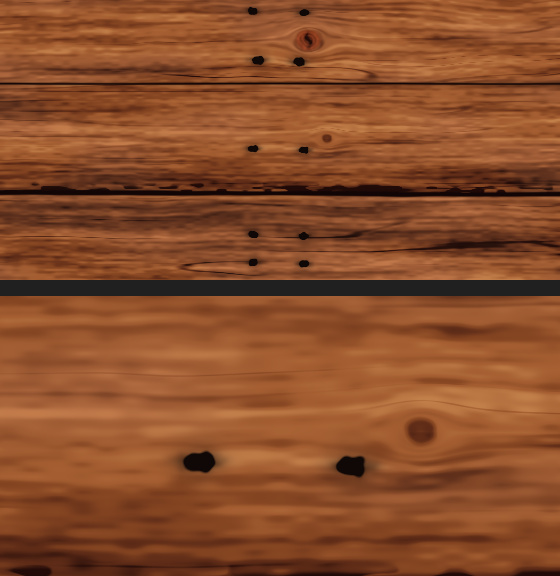
Top, the full canvas; bottom, a detail of the centre.
A WebGL 2 fragment shader for this texture:

```glsl
#version 300 es
precision highp float;
// Three weathered horizontal planks with dark gaps, paired nail holes and two knots.
// Stretched value noise makes the grain; a flow field bends it around each knot,
// and the resulting tone is coloured by a ramp of browns.
uniform vec2 u_resolution;
out vec4 outColor;

float hash(vec2 p) {
  vec3 q = fract(vec3(p.xyx) * 0.1031);
  q += dot(q, q.yzx + 33.33);
  return fract((q.x + q.y) * q.z);
}

float noise(vec2 p) {
  vec2 i = floor(p), f = fract(p);
  f = f * f * (3.0 - 2.0 * f);
  return mix(mix(hash(i), hash(i + vec2(1, 0)), f.x),
             mix(hash(i + vec2(0, 1)), hash(i + vec2(1, 1)), f.x), f.y);
}

// Displaces the grain height so that fibres part around a knot
float flowAround(vec2 d, float radius) {
  float r2 = radius * radius;
  return -d.y * r2 / (dot(d, d) + 0.4 * r2) * exp(-dot(d, d) / (r2 * 18.0));
}

// Thin, broken dark lines along the grain
float cracks(vec2 g, float rows) {
  float ridge = 1.0 - abs(2.0 * noise(vec2(g.x * 1.5, g.y * rows)) - 1.0);
  return smoothstep(0.86, 1.0, ridge) * smoothstep(0.42, 0.75, noise(g * vec2(2.3, 19.0) + 40.0));
}

vec3 woodRamp(float t) {
  vec3 c = mix(vec3(0.13, 0.04, 0.03), vec3(0.37, 0.17, 0.09), smoothstep(0.0, 0.26, t));
  c = mix(c, vec3(0.52, 0.27, 0.13), smoothstep(0.24, 0.46, t));
  c = mix(c, vec3(0.64, 0.365, 0.19), smoothstep(0.44, 0.66, t));
  return mix(c, vec3(0.76, 0.50, 0.29), smoothstep(0.64, 0.95, t));
}

// Dark hole with a ragged rim and a stain drawn out along the grain
float nailHole(vec2 d, float size, float seed) {
  d += 0.006 * (vec2(noise(d * 70.0 + seed), noise(d * 90.0 + seed + 9.0)) - 0.5);
  float hole = 1.0 - smoothstep(0.75, 1.15, length(d / vec2(1.25, 0.95)) / size);
  float streak = exp(-pow(d.x / (size * 1.9), 2.0) - pow(d.y / (size * 0.6), 2.0));
  float halo = exp(-dot(d, d) / (size * size * 4.0));
  return clamp(hole + 0.65 * streak + 0.22 * halo, 0.0, 1.0);
}

void main() {
  vec2 p = gl_FragCoord.xy / u_resolution.y;
  p.x += 1.0 - 0.5 * u_resolution.x / u_resolution.y;
  float pixel = 1.0 / u_resolution.y;

  // Plank edges and masks
  float upperGap = p.y - 0.701 - 0.003 * (noise(vec2(p.x * 5.0, 3.0)) - 0.5);
  float lowerGap = p.y - 0.309 + 0.003 * (p.x - 1.0) - 0.005 * (noise(vec2(p.x * 9.0, 7.0)) - 0.5);
  float top = step(0.0, upperGap);
  float bottom = 1.0 - step(0.0, lowerGap);
  float middle = 1.0 - top - bottom;

  // Grain coordinates, bent by slow waves and by the knots
  vec2 bigKnot = p - vec2(1.102, 0.857), smallKnot = p - vec2(1.167, 0.505);
  vec2 g = p + vec2(17.0 * top + 31.0 * bottom, 0.0);
  g.y += (0.018 + 0.028 * top) * (noise(g * vec2(2.6, 4.0)) - 0.5);
  g.y += 0.006 * (noise(g * vec2(9.0, 14.0)) - 0.5);
  g.y += top * flowAround(bigKnot * vec2(0.7, 1.0), 0.065);
  g.y += middle * flowAround(smallKnot * vec2(0.7, 1.0), 0.026);

  // Base tone of each plank, then layers of grain from broad to fine
  float middleTone = 0.52 + 0.16 * exp(-pow((p.y - 0.52) / 0.07, 2.0))
                   - 0.17 * (1.0 - smoothstep(0.32, 0.45, p.y));
  float bottomTone = mix(0.57, 0.41, smoothstep(0.03, 0.22, p.y));
  float tone = 0.61 * top + middleTone * middle + bottomTone * bottom;
  tone += 0.28 * (noise(g * vec2(1.2, 13.0)) - 0.5);
  tone += (0.26 + 0.12 * (top + bottom)) * (noise(g * vec2(2.2, 46.0) + 5.0) - 0.5);
  tone += 0.34 * (noise(g * vec2(5.0, 105.0) + 11.0) - 0.5);
  tone += 0.20 * (noise(g * vec2(34.0, 120.0) + 23.0) - 0.5);
  tone += 0.12 * (noise(g * vec2(14.0, 30.0) + 37.0) - 0.5);
  tone -= (0.18 + 0.24 * (top + bottom)) * cracks(g, 24.0);
  tone -= 0.22 * cracks(g + 60.0, 44.0);

  // Chipped lower edge of the middle plank and worn lip of the bottom one
  float chips = smoothstep(0.52, 0.72, noise(p * vec2(24.0, 85.0) + 4.0));
  tone -= 0.5 * middle * chips * (1.0 - smoothstep(0.012, 0.045, lowerGap));
  tone += 0.24 * bottom * exp(-pow((lowerGap + 0.015) / 0.007, 2.0));

  // Knots: rings around a dark, split heart
  float ringRadius = length(bigKnot * vec2(0.85, 1.0)) + 0.008 * (noise(p * 38.0) - 0.5);
  float knot = 1.0 - smoothstep(0.030, 0.044, ringRadius);
  float knotTone = 0.42 + 0.07 * sin(ringRadius * 480.0) + 0.2 * (noise(p * 80.0) - 0.5);
  tone = mix(tone, knotTone, 0.85 * knot);
  tone -= 0.16 * exp(-pow((ringRadius - 0.041) / 0.005, 2.0));
  float split = abs(bigKnot.x + 0.25 * bigKnot.y + 0.006 * sin(bigKnot.y * 150.0));
  tone -= 0.5 * exp(-pow(split / 0.007, 2.0) - pow(bigKnot.y / 0.026, 2.0));
  tone -= 0.3 * exp(-dot(bigKnot, bigKnot) / 0.00025);
  float eye = length(smallKnot * vec2(0.85, 1.0)) + 0.005 * (noise(p * 60.0) - 0.5);
  tone -= 0.40 * (1.0 - smoothstep(0.009, 0.019, eye)) - 0.08 * exp(-eye * eye / 0.00003);

  // Red-brown weathering in soft patches
  vec3 color = woodRamp(tone);
  float weathered = smoothstep(0.35, 0.75, noise(g * vec2(2.5, 9.0) + 70.0) + 0.15 * bottom);
  color = mix(color, vec3(0.50, 0.29, 0.19) * (0.45 + 1.1 * tone), 0.5 * weathered);
  color = mix(color, color * vec3(1.08, 0.78, 0.70), 0.7 * knot);

  // Five rows of paired nail holes
  float rows[5] = float[5](0.958, 0.782, 0.466, 0.160, 0.060);
  float holes = 0.0;
  for (int i = 0; i < 10; i++) {
    float side = float(i % 2) * 2.0 - 1.0, seed = float(i) * 13.0;
    float spread = i / 2 == 1 ? 0.073 : 0.091;
    vec2 center = vec2(0.995 + side * spread, rows[i / 2] - 0.003 * side);
    holes = max(holes, nailHole(p - center, i / 2 == 1 ? 0.017 : 0.0135, seed));
  }
  color = mix(color, vec3(0.06, 0.03, 0.025), holes);

  // Gaps with soft shadows
  float lowerWidth = 0.006 + 0.003 * noise(vec2(p.x * 7.0, 2.0));
  float gap = max(1.0 - smoothstep(0.003 - pixel, 0.003 + pixel, abs(upperGap)),
                  1.0 - smoothstep(lowerWidth - pixel, lowerWidth + pixel, abs(lowerGap)));
  color *= 1.0 - 0.35 * exp(-abs(upperGap) / 0.006) - 0.3 * exp(-abs(lowerGap) / 0.009);
  outColor = vec4(mix(color, vec3(0.07, 0.02, 0.02), gap), 1.0);
}
```
